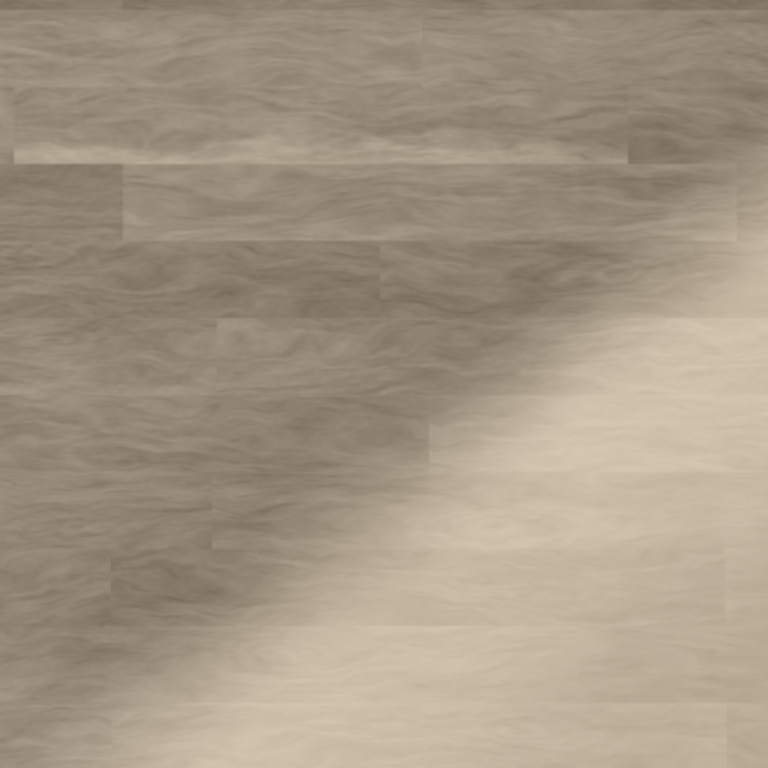
A Shadertoy shader for this texture:

```glsl
// Pale oak plank floor with a soft diagonal edge between shade and sunlight.
// Staggered planks each get a tone and their own stretched-noise grain with
// oval growth rings; a smooth light ramp is laid across the whole floor.

float hash(vec2 p) {
    return fract(sin(dot(p, vec2(127.1, 311.7))) * 43758.5453);
}

float noise(vec2 p) {
    vec2 i = floor(p), f = fract(p);
    f = f * f * (3.0 - 2.0 * f);
    return mix(mix(hash(i), hash(i + vec2(1, 0)), f.x),
               mix(hash(i + vec2(0, 1)), hash(i + vec2(1, 1)), f.x), f.y);
}

float fbm(vec2 p) {
    float sum = 0.0, amp = 0.5;
    for (int i = 0; i < 4; i++) {
        sum += amp * noise(p);
        p = p * 2.03 + 17.3;
        amp *= 0.5;
    }
    return sum;
}

// Per row, from the top: first joint, tone left of it, tone right of it,
// pale lower edge (positive: right plank, negative: left plank)
const vec4 rows[11] = vec4[11](
    vec4(0.16, -0.035, -0.035, 0.0), vec4(0.55, 0.008, 0.012, 0.0),
    vec4(0.018, -0.004, 0.0, 0.11), vec4(0.16, -0.032, 0.002, 0.035),
    vec4(0.495, -0.035, -0.018, 0.0), vec4(0.283, -0.012, 0.014, -0.07),
    vec4(0.559, 0.0, 0.026, 0.0), vec4(0.276, 0.004, 0.0, 0.0),
    vec4(0.144, -0.014, -0.018, 0.0), vec4(0.753, 0.0, -0.02, 0.0),
    vec4(0.146, -0.006, 0.004, 0.0));

// Wood figure: short fibres, dark pores, broad streaks and oval heart rings
float woodGrain(vec2 p, vec2 plank) {
    vec2 q = p + hash(plank) * 31.0;
    float bend = fbm(q * vec2(6.0, 16.0)) - 0.47;
    float slant = (hash(plank + 3.0) - 0.5) * 0.12;
    float y = q.y + slant * p.x;
    float fibres = fbm(vec2(q.x * 20.0, y * 120.0 + bend * 9.0)) - 0.47;
    float pores = smoothstep(0.6, 0.95, noise(vec2(q.x * 34.0, y * 230.0 + bend * 14.0)));
    float streaks = fbm(vec2(q.x * 5.0, y * 38.0 + bend * 4.0)) - 0.47;
    vec2 heart = vec2(0.2 + 0.45 * hash(plank + 5.0), 0.02 + 0.06 * hash(plank + 9.0));
    float r = length((p - heart) * vec2(10.0, 34.0)) + bend * 1.6;
    float rings = sin(r * 16.0 + fibres * 4.0) * exp(-r * 1.1);
    float speckle = noise(q * vec2(170.0, 300.0)) - 0.5;
    return 0.12 * fibres + 0.085 * streaks + 0.02 * rings
         + 0.018 * speckle - 0.028 * (pores - 0.12);
}

vec3 floorColor(vec2 p) {
    // Plank layout
    float down = (1.0 - p.y - 0.013) / 0.1003 + 1.0;
    float row = clamp(floor(down), 0.0, 10.0);
    float v = down - row;
    vec4 info = rows[int(row)];
    float along = (p.x - info.x) / 0.8;
    float id = floor(along);
    vec2 plank = vec2(id, row);
    vec2 local = vec2((along - id) * 0.8, v * 0.1003);

    // Light: shade darkens near its edge, sun dims toward the lower right
    float d = 0.865 * p.x - 0.08 - p.y + 0.05 * (noise(p * 5.0) - 0.5);
    float sun = smoothstep(-0.12, 0.16, d);
    vec3 shade = vec3(0.588, 0.545, 0.474)
               - vec3(0.040, 0.041, 0.038) * smoothstep(-0.5, -0.1, d);
    shade -= 0.02 * smoothstep(0.95, 1.0, p.y);
    shade += 0.07 * smoothstep(0.2, 0.0, p.y);
    vec3 lit = mix(vec3(0.800, 0.741, 0.662), vec3(0.745, 0.692, 0.610),
                   smoothstep(0.2, 0.65, d));
    vec3 color = mix(shade, lit, sun);

    // Plank tone and grain, softened where the sun washes it out
    float tone = id < 0.0 ? info.y : info.z;
    if (id > 0.5) tone = -0.01;
    color += tone + woodGrain(local, plank) * mix(1.0, 0.5, sun);

    // Worn pale band along the lower edge, broken up by the grain
    float wear = max(0.0, id == 0.0 ? info.w : -info.w);
    float ragged = fbm(vec2(p.x * 14.0, p.y * 70.0));
    float band = smoothstep(0.62, 0.98, v + 0.5 * (ragged - 0.47));
    color += wear * band * (0.35 + 0.9 * ragged) * vec3(1.0, 0.98, 0.93);

    // A faint, broken pale lip below each row seam
    float lip = exp(-v * 16.0) * noise(vec2(p.x * 7.0, row * 4.0));
    return color + 0.022 * lip;
}

void mainImage(out vec4 fragColor, in vec2 fragCoord) {
    // Nine samples over a small fixed footprint soften the plank edges
    vec2 uv = fragCoord / iResolution.xy;
    vec3 color = vec3(0.0);
    for (int i = 0; i < 9; i++) {
        vec2 offset = vec2(i % 3, i / 3) - 1.0;
        color += floorColor(uv + offset * 0.0011);
    }
    fragColor = vec4(color / 9.0, 1.0);
}
```
